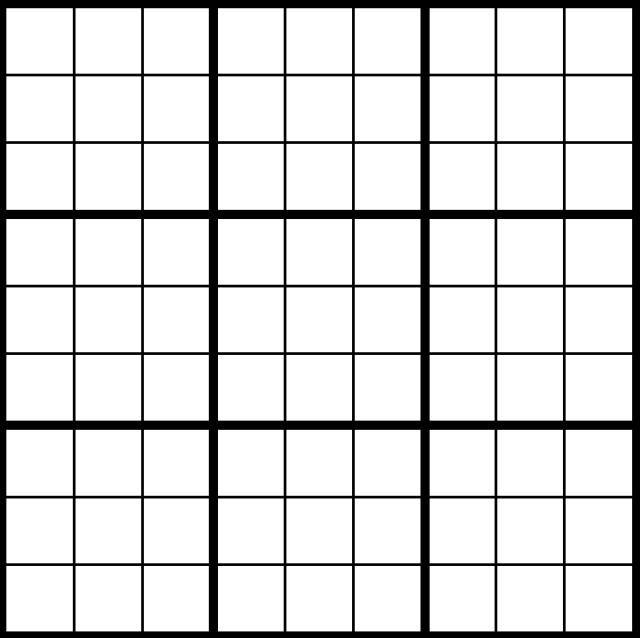
Write a Shadertoy shader that draws this pattern.

```glsl
const vec3 INK = vec3(0.0);
const vec3 PAPER = vec3(1.0);

// Lengths are fractions of the canvas width and height
const vec2 GRID_CENTER = vec2(0.4988, 0.4987);
const vec2 BLOCK_PITCH = vec2(0.3307, 0.3304);
const vec2 BLOCK_HALF = vec2(0.1582, 0.1580);
const vec2 RULE_PITCH = vec2(0.3295, 0.3308);
const vec2 RULE_OFFSET = vec2(0.0534, 0.0529);
const vec2 RULE_HALF = vec2(0.0021);
const float OUTER_BLOCK = 1.0; // blocks run from -1 to 1 on each axis

// Share of a pixel lying within halfWidth of a line, on each axis
vec2 bandCoverage(vec2 dist, vec2 halfWidth, vec2 pixel) {
    return clamp((halfWidth - dist) / pixel + 0.5, 0.0, 1.0);
}

void mainImage(out vec4 fragColor, in vec2 fragCoord) {
    vec2 pixel = 1.0 / iResolution.xy;
    vec2 p = fragCoord * pixel - GRID_CENTER;
    vec2 block = clamp(floor(p / BLOCK_PITCH + 0.5), -OUTER_BLOCK, OUTER_BLOCK);

    // Open blocks; the gaps between them form the heavy bars and frame
    vec2 open = bandCoverage(abs(p - block * BLOCK_PITCH), BLOCK_HALF, pixel);

    // Two fine rules per axis, mirrored about the middle of each block
    vec2 ruleDist = abs(abs(p - block * RULE_PITCH) - RULE_OFFSET);
    vec2 clear = 1.0 - bandCoverage(ruleDist, RULE_HALF, pixel);

    float paper = open.x * open.y * clear.x * clear.y;
    fragColor = vec4(mix(INK, PAPER, paper), 1.0);
}
```
